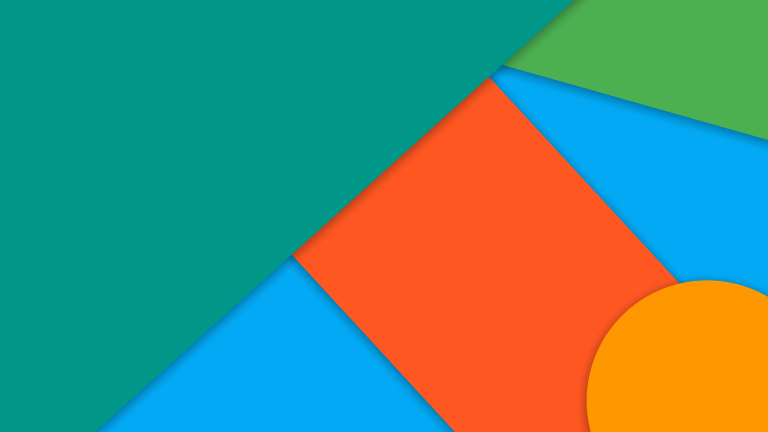
Reproduce this background procedurally as a WebGL 1 fragment shader.

```glsl
precision highp float;
// Layered paper background: a blue sheet carries a diagonal orange band, a
// green wedge, a large teal sheet and an amber disc. Each layer is a signed
// distance that gives both a smooth edge and a soft shadow dropped below it.

uniform vec2 u_resolution;

// Colours
const vec3 BLUE   = vec3(0.012, 0.663, 0.957);
const vec3 ORANGE = vec3(1.000, 0.341, 0.133);
const vec3 GREEN  = vec3(0.298, 0.686, 0.314);
const vec3 TEAL   = vec3(0.000, 0.588, 0.533);
const vec3 AMBER  = vec3(1.000, 0.596, 0.000);

// Layout, in canvas heights from the lower left
const vec2 TEAL_LOW    = vec2(0.220, 0.000);
const vec2 TEAL_HIGH   = vec2(1.329, 1.000);
const vec2 BAND_RIGHT  = vec2(1.572, 0.345);
const vec2 BAND_TOP    = vec2(1.130, 0.824);
const vec2 BAND_LEFT   = vec2(0.674, 0.412);
const vec2 BAND_BOTTOM = vec2(1.053, 0.000);
const vec2 WEDGE_TIP   = vec2(1.162, 0.850);
const vec2 WEDGE_END   = vec2(1.778, 0.676);
const vec2 DISC_CENTER = vec2(1.637, 0.072);
const float DISC_RADIUS = 0.279;

// Shadow
const vec2 SHADOW_SHIFT = vec2(0.0, -0.006);
const float SHADOW_BLUR = 0.027;
const float SHADOW_STRENGTH = 0.40;

// Signed distance to the line a-b, positive to the right of its direction
float lineDistance(vec2 p, vec2 a, vec2 b) {
  vec2 along = normalize(b - a);
  return dot(p - a, vec2(along.y, -along.x));
}

float bandDistance(vec2 p) {
  return max(lineDistance(p, BAND_RIGHT, BAND_TOP),
             lineDistance(p, BAND_LEFT, BAND_BOTTOM));
}

float wedgeDistance(vec2 p) {
  return lineDistance(p, WEDGE_TIP, WEDGE_END);
}

float tealDistance(vec2 p) {
  return lineDistance(p, TEAL_LOW, TEAL_HIGH);
}

float discDistance(vec2 p) {
  return length(p - DISC_CENTER) - DISC_RADIUS;
}

// Darken the colour below by the layer's shadow, then cover it with the layer
vec3 addLayer(vec3 below, vec3 paint, float dist, float shadowDist, float pixel) {
  float shadow = 1.0 - smoothstep(-SHADOW_BLUR, SHADOW_BLUR, shadowDist);
  float cover = clamp(0.5 - dist / pixel, 0.0, 1.0);
  return mix(below * (1.0 - SHADOW_STRENGTH * shadow), paint, cover);
}

void main() {
  float pixel = 1.0 / u_resolution.y;
  vec2 p = gl_FragCoord.xy * pixel;
  vec2 s = p - SHADOW_SHIFT;

  // Stack the sheets from back to front
  vec3 color = BLUE;
  color = addLayer(color, ORANGE, bandDistance(p), bandDistance(s), pixel);
  color = addLayer(color, GREEN, wedgeDistance(p), wedgeDistance(s), pixel);
  color = addLayer(color, TEAL, tealDistance(p), tealDistance(s), pixel);
  color = addLayer(color, AMBER, discDistance(p), discDistance(s), pixel);

  gl_FragColor = vec4(color, 1.0);
}
```
